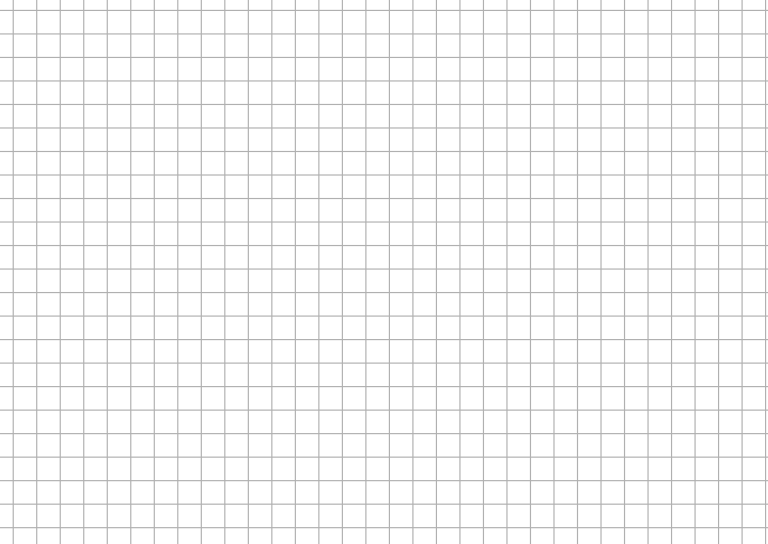
Give the GLSL for this pattern, as a Shadertoy shader.

```glsl
#define PITCH 0.04322
#define LINE_WIDTH 0.00215
#define GRID_ORIGIN vec2(0.0243, 0.0300)
#define PAPER_COLOR vec3(1.0)
#define LINE_COLOR vec3(0.69)

// Distance to the nearest vertical (x) and horizontal (y) grid line
vec2 gridDistance(vec2 p) {
    vec2 cell = (p - GRID_ORIGIN) / PITCH;
    return abs(fract(cell + 0.5) - 0.5) * PITCH;
}

// Share of a pixel covered by a line, per axis
vec2 lineCoverage(vec2 dist, float pixel) {
    float width = LINE_WIDTH / pixel;
    return clamp(0.5 * width + 0.5 - dist / pixel, 0.0, min(width, 1.0));
}

void mainImage(out vec4 fragColor, in vec2 fragCoord) {
    // Canvas height is one unit
    float pixel = 1.0 / iResolution.y;
    vec2 coverage = lineCoverage(gridDistance(fragCoord * pixel), pixel);

    // Union of both line directions, so crossings do not darken
    float ink = 1.0 - (1.0 - coverage.x) * (1.0 - coverage.y);
    fragColor = vec4(mix(PAPER_COLOR, LINE_COLOR, ink), 1.0);
}
```
